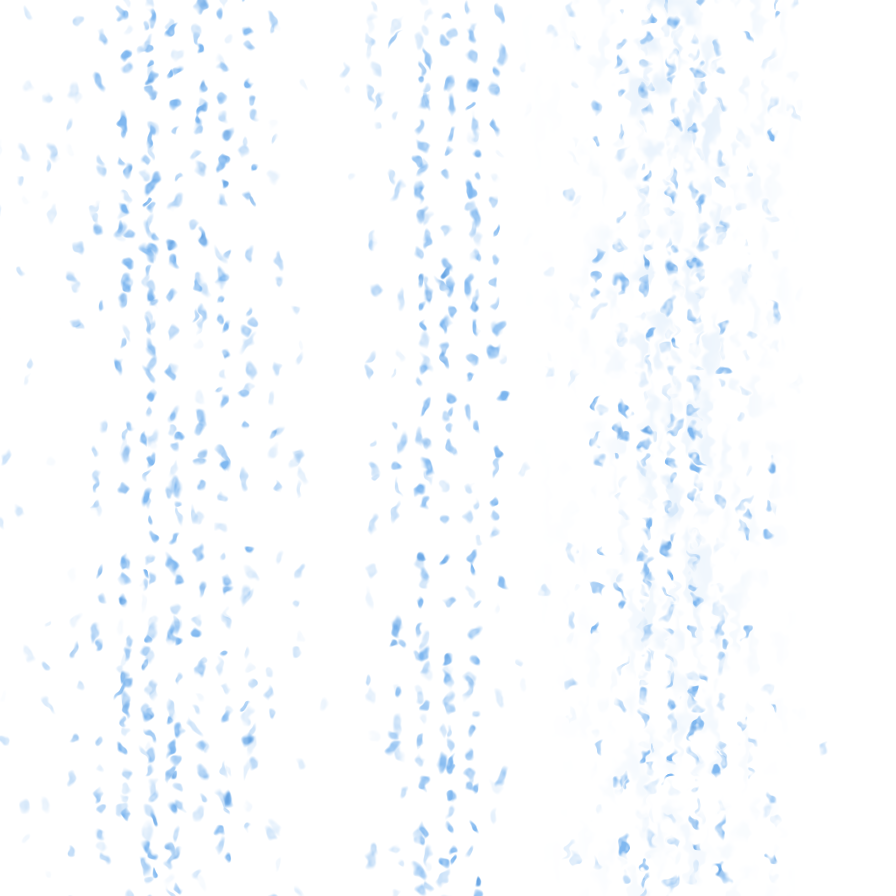
Give the GLSL for this texture, as a Shadertoy shader.

```glsl
const vec2 GRID = vec2(36.0, 52.0);
const vec3 PAPER = vec3(1.0);
const vec3 SKY_BLUE = vec3(0.50, 0.72, 0.94);
const vec3 DEEP_BLUE = vec3(0.34, 0.59, 0.85);

vec3 hash3(vec3 p) {
    p = fract(p * vec3(0.1031, 0.1030, 0.0973));
    p += dot(p, p.yxz + 33.33);
    return fract((p.xxy + p.yxx) * p.zyx);
}

float noise(vec2 p) {
    vec2 i = floor(p), f = fract(p);
    f = f * f * (3.0 - 2.0 * f);
    float a = hash3(vec3(i, 7.0)).x;
    float b = hash3(vec3(i + vec2(1, 0), 7.0)).x;
    float c = hash3(vec3(i + vec2(0, 1), 7.0)).x;
    float d = hash3(vec3(i + vec2(1, 1), 7.0)).x;
    return mix(mix(a, b, f.x), mix(c, d, f.x), f.y);
}

float bell(float x, float center, float width) {
    float d = (x - center) / width;
    return exp(-d * d);
}

// Three broad bands, each with a crowded central line
float columnDensity(float x) {
    float bands = 0.46 * bell(x, 0.19, 0.075) + 0.40 * bell(x, 0.50, 0.055)
                + 0.56 * bell(x, 0.765, 0.075);
    float lines = bell(x, 0.167, 0.008) + 0.7 * bell(x, 0.475, 0.010)
                + 0.7 * bell(x, 0.722, 0.010);
    float gaps = bell(x, 0.38, 0.025) + bell(x, 0.605, 0.025);
    float base = 0.12 * (1.0 - 0.9 * gaps);
    float variation = 0.45 + 1.1 * hash3(vec3(round(x * GRID.x), 3.0, 11.0)).x;
    return (bands * variation + 0.35 * lines + base) * (1.0 - smoothstep(0.87, 0.90, x));
}

// Soft, ragged ellipse
float mark(vec2 p, vec2 radii, float angle) {
    float c = cos(angle), s = sin(angle);
    p = mat2(c, -s, s, c) * p;
    return 1.0 - smoothstep(0.5, 1.25, length(p / radii));
}

float markLayer(vec2 uv, vec2 warped, float layer, float paleSide) {
    vec2 home = round(uv * GRID);
    float clear = 1.0;
    for (int j = -1; j <= 1; j++)
    for (int i = -1; i <= 1; i++) {
        vec2 id = home + vec2(i, j);
        vec3 place = hash3(vec3(id + 5.0, layer + 1.0));
        vec3 shape = hash3(vec3(id + 71.0, layer + 19.0));
        vec3 tone = hash3(vec3(id + 143.0, layer + 37.0));
        float x = id.x / GRID.x;
        float density = columnDensity(x);
        float clumps = 0.45 + 1.1 * noise(vec2(id.x * 3.7, id.y * 0.16 + layer));
        float present = step(place.z, density * clumps);
        vec2 center = (id + (place.xy - 0.5) * vec2(0.42, 0.9)) / GRID;
        vec2 radii = vec2(mix(0.0030, 0.0056, shape.x), mix(0.0052, 0.0120, shape.y * shape.y));
        float lean = (shape.z - 0.5) * 1.5;
        float strength = mix(0.06, 1.0, pow(tone.x, mix(0.8, 1.7, paleSide)));
        strength *= mix(0.35, 1.0, smoothstep(0.08, 0.30, density));
        clear *= 1.0 - present * strength * mark(warped - center, radii, lean);
    }
    return 1.0 - clear;
}

void mainImage(out vec4 fragColor, in vec2 fragCoord) {
    vec2 uv = fragCoord / iResolution.xy;
    float paleSide = smoothstep(0.56, 0.66, uv.x);

    // Ragged outlines and uneven pigment
    vec2 wobble = vec2(noise(uv * 130.0), noise(uv * 130.0 + 57.0)) - 0.5;
    vec2 warped = uv + wobble * mix(0.006, 0.010, paleSide);
    float grain = noise(uv * vec2(240.0, 190.0) + 23.0);
    float pigment = mix(1.0, 0.45 + 0.9 * grain, mix(0.45, 0.9, paleSide));

    float clear = 1.0;
    for (int k = 0; k < 2; k++)
        clear *= 1.0 - markLayer(uv, warped, float(k) * 13.0, paleSide);
    float ink = clamp((1.0 - clear) * pigment, 0.0, 1.0);

    // Faint vertical wash inside the pale band
    float streak = smoothstep(0.55, 0.90, noise(warped * vec2(95.0, 42.0) + 91.0));
    float wash = 0.20 * streak * bell(uv.x, 0.76, 0.09) * (0.4 + 0.6 * uv.y);
    ink = max(ink, wash * (1.0 - smoothstep(0.87, 0.90, uv.x)));

    vec3 color = mix(PAPER, SKY_BLUE, ink);
    float deepSpots = smoothstep(0.65, 0.95, noise(uv * 75.0 + 131.0));
    color = mix(color, DEEP_BLUE, 0.6 * deepSpots * ink * ink);
    fragColor = vec4(color, 1.0);
}
```
